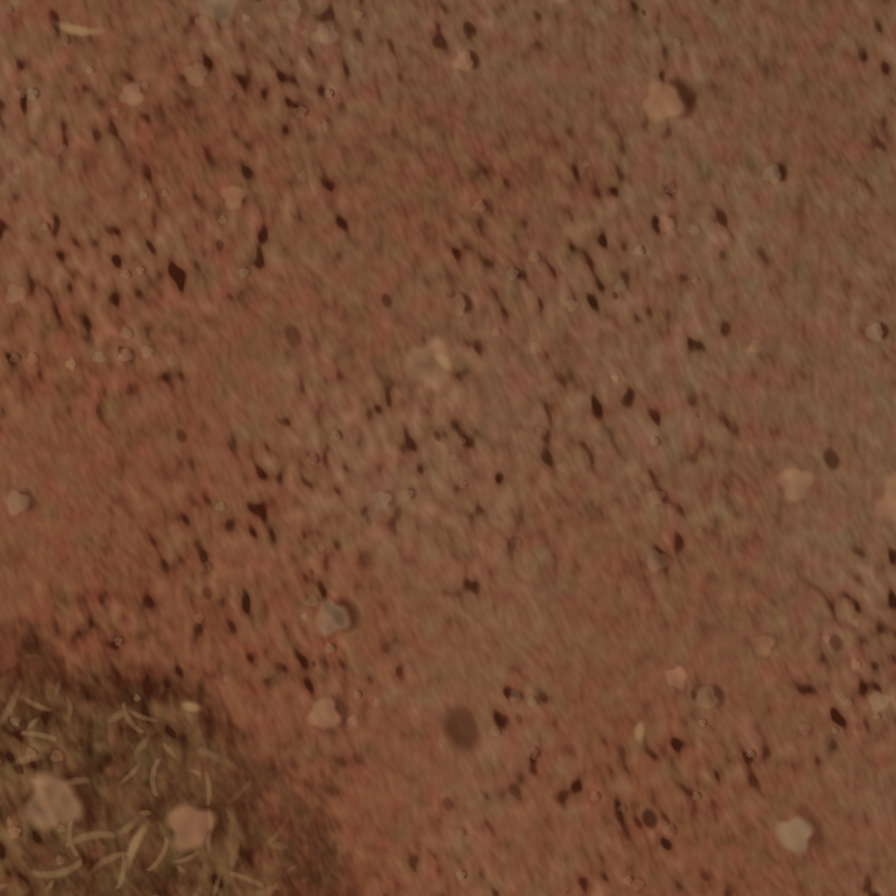
A three.js fragment shader for this texture:

```glsl
varying vec2 vUv;

const vec3 DARK_SOIL = vec3(0.23, 0.11, 0.065);
const vec3 MID_SOIL = vec3(0.45, 0.29, 0.20);
const vec3 PALE_SOIL = vec3(0.58, 0.43, 0.32);
const vec3 WARM_STONE = vec3(0.61, 0.43, 0.31);
const vec3 GREY_STONE = vec3(0.56, 0.46, 0.35);
const vec3 STRAW = vec3(0.58, 0.46, 0.32);
const float GRAIN_ANGLE = 0.40;

float hash(vec2 p) {
  return fract(sin(dot(p, vec2(127.1, 311.7))) * 43758.5453);
}

vec2 hash2(vec2 p) {
  return vec2(hash(p), hash(p + vec2(37.2, 17.9)));
}

vec2 rotate(vec2 p, float a) {
  float c = cos(a), s = sin(a);
  return vec2(c * p.x + s * p.y, c * p.y - s * p.x);
}

float cornerSlope(vec2 cell, vec2 offset) {
  return dot(hash2(cell) * 2.0 - 1.0, offset);
}

// Gradient noise, centred on zero
float noise(vec2 p) {
  vec2 i = floor(p), f = fract(p), e = vec2(1.0, 0.0);
  vec2 u = f * f * f * (f * (f * 6.0 - 15.0) + 10.0);
  float low = mix(cornerSlope(i, f), cornerSlope(i + e.xy, f - e.xy), u.x);
  float high = mix(cornerSlope(i + e.yx, f - e.yx), cornerSlope(i + 1.0, f - 1.0), u.x);
  return mix(low, high, u.y);
}

float fbm(vec2 p) {
  float sum = 0.0, amp = 1.0;
  for (int i = 0; i < 4; i++) {
    sum += amp * noise(p);
    p = rotate(p, 0.6) * 2.03 + 11.3;
    amp *= 0.5;
  }
  return sum;
}

// Noise stretched along the slanted grain
float grain(vec2 p, vec2 freq, float seed) {
  return noise(rotate(p, GRAIN_ANGLE) * freq + seed);
}

// Scattered stones: x = body, y = shadow on the right, z = tint
vec3 pebbles(vec2 p, float cells, float density, float seed) {
  vec2 q = p * cells, home = floor(q);
  vec3 result = vec3(0.0);
  for (int y = -1; y <= 1; y++) {
    for (int x = -1; x <= 1; x++) {
      vec2 cell = home + vec2(float(x), float(y));
      vec2 id = cell + seed;
      float present = step(hash(id + 5.3), density);
      vec2 d = q - cell - 0.15 - 0.7 * hash2(id);
      float r = mix(0.13, 0.24, hash(id + 9.1));
      float a = atan(d.y, d.x), turn = 6.28 * hash(id + 2.7);
      float wobble = 1.0 + 0.13 * sin(3.0 * a + turn) + 0.08 * sin(5.0 * a - turn);
      float body = 1.0 - smoothstep(0.72, 1.15, length(d) / (r * wobble));
      vec2 s = rotate(d - r * vec2(0.85, 0.2), GRAIN_ANGLE) / vec2(0.75, 1.1);
      float shade = 1.0 - smoothstep(0.5, 1.2, length(s) / r);
      float lit = step(0.3, hash(id + 7.7));
      result.z = mix(result.z, hash(id + 4.4), body * present * lit);
      result.x = max(result.x, body * present * lit);
      result.y = max(result.y, shade * present * hash(id + 8.2));
    }
  }
  return result;
}

// Short bent fibres at random angles
float fibres(vec2 p, float cells, float density, float seed) {
  vec2 q = p * cells, home = floor(q);
  float cover = 0.0;
  for (int y = -1; y <= 1; y++) {
    for (int x = -1; x <= 1; x++) {
      vec2 cell = home + vec2(float(x), float(y));
      vec2 id = cell + seed;
      vec2 d = rotate(q - cell - hash2(id), 3.14 * hash(id + 3.1));
      d.y += (hash(id + 6.2) - 0.5) * d.x * d.x;
      d.x -= clamp(d.x, -0.5, 0.5) * mix(0.5, 1.0, hash(id + 1.9));
      float line = 1.0 - smoothstep(0.03, 0.12, length(d));
      cover = max(cover, line * step(hash(id + 8.8), density));
    }
  }
  return cover;
}

vec3 soilRamp(float t) {
  vec3 lower = mix(DARK_SOIL, MID_SOIL, clamp(t * 2.0, 0.0, 1.0));
  return mix(lower, PALE_SOIL, clamp(t * 2.0 - 1.0, 0.0, 1.0));
}

void main() {
  vec2 p = vUv;
  float broad = fbm(p * 3.0 + 4.0);
  float rough = mix(0.5, 1.25, smoothstep(-0.3, 0.35, fbm(p * 5.0 + 21.0)));
  float edge = length(p / vec2(0.36, 0.27)) + 0.3 * fbm(p * 9.0);
  float litter = 1.0 - smoothstep(0.7, 1.1, edge);

  // Soil tone from slanted crumbs, dark pits and faint streaks
  float crumbs = grain(p, vec2(72.0, 40.0), 3.0);
  float clods = grain(p, vec2(38.0, 24.0), 15.0);
  float streaks = grain(p, vec2(165.0, 75.0), 31.0);
  float pits = smoothstep(0.2, 0.5, -crumbs - 0.6 * clods) * smoothstep(0.6, 1.1, rough);
  float tone = 0.55 + 0.16 * broad + rough * (0.40 * crumbs + 0.24 * clods);
  tone += 0.2 * streaks - 0.3 * pits - 0.17 * litter;
  tone -= 0.2 * litter * smoothstep(-0.1, 0.4, fbm(p * 24.0));
  tone -= 0.22 * smoothstep(0.8, 0.95, edge) * (1.0 - smoothstep(0.95, 1.12, edge));

  // Redder at the left, greyer toward the upper right
  float grey = smoothstep(0.3, 1.7, p.x + p.y + 0.8 * broad);
  vec3 color = soilRamp(tone);
  color *= mix(vec3(1.03, 0.97, 0.94), vec3(0.98, 1.03, 1.05), grey);
  color *= 1.0 + vec3(-0.05, 0.04, 0.0) * (2.0 * noise(p * 34.0) + litter * 1.6);

  // Stones in three sizes, the small ones in clusters
  float cluster = smoothstep(0.7, 1.1, rough);
  vec3 big = pebbles(p, 7.5, 0.2, 13.0);
  vec3 medium = pebbles(p, 17.0, 0.15, 41.0);
  vec3 small = pebbles(p, 34.0, 0.3, 73.0) * vec3(cluster, cluster, 1.0);
  float shadow = max(max(big.y, medium.y), small.y * 0.7);
  color = mix(color, DARK_SOIL, shadow * 0.8);
  float shading = 0.93 + 0.25 * clods + 0.2 * crumbs;
  color = mix(color, mix(WARM_STONE, GREY_STONE, small.z) * shading, small.x * 0.5);
  color = mix(color, mix(WARM_STONE, GREY_STONE, medium.z) * shading, medium.x * 0.6);
  color = mix(color, mix(WARM_STONE, GREY_STONE, big.z) * shading, big.x * 0.8);

  // Dry straw in the corner and a few loose twigs
  float straw = max(fibres(p, 19.0, 0.6, 5.0), fibres(p, 27.0, 0.6, 57.0));
  color = mix(color, STRAW, straw * litter * 0.45);
  color = mix(color, STRAW * 1.1, fibres(p, 15.0, 0.025, 91.0) * 0.65);
  gl_FragColor = vec4(color, 1.0);
}
```
